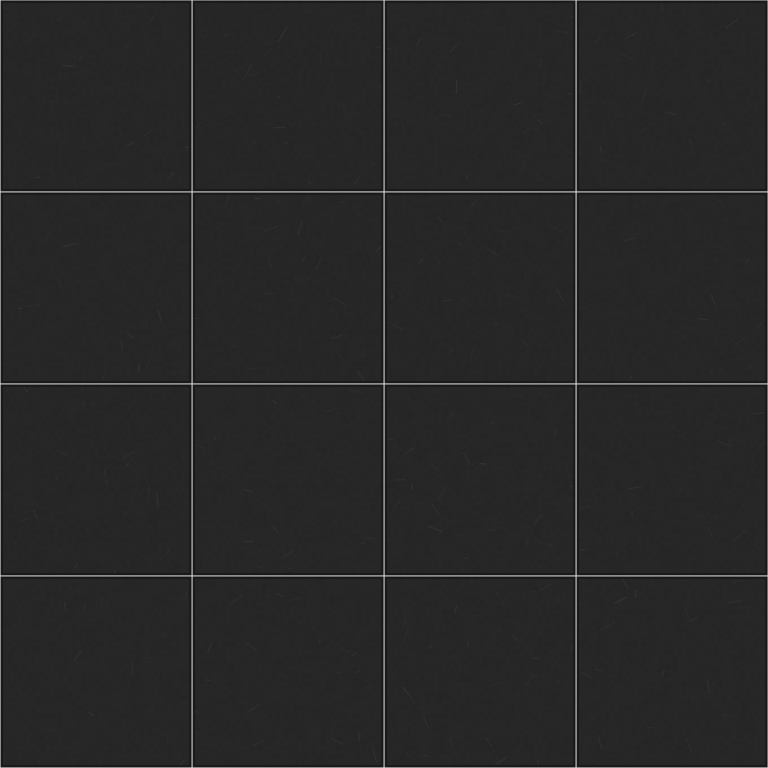
A three.js fragment shader for this pattern:

```glsl
varying vec2 vUv;

const float TILES = 4.0;
const float LINE_WIDTH = 0.0013;
const float LINE_SHIFT = 0.0001;
const float GROOVE_WIDTH = 0.0078;
const vec3 TILE_COLOR = vec3(0.15);
const vec3 GROOVE_COLOR = vec3(0.10);
const vec3 LINE_COLOR = vec3(0.90);
const float TILE_VARIATION = 0.002;
const float GRAIN_CELLS = 170.0;
const float GRAIN_STRENGTH = 0.010;
const float MOTTLE_CELLS = 48.0;
const float MOTTLE_STRENGTH = 0.005;
const float SCRATCH_CELLS = 40.0;
const float SCRATCH_DENSITY = 0.4;
const float SCRATCH_LENGTH = 0.4;
const float SCRATCH_WIDTH = 0.0008;
const float SCRATCH_STRENGTH = 0.045;
const float TAU = 6.2831853;

float hash(vec2 p) {
  vec3 q = fract(vec3(p.xyx) * 0.1031);
  q += dot(q, q.yzx + 33.33);
  return fract((q.x + q.y) * q.z);
}

// Gradient noise wrapping after a whole number of cells
float cornerSlope(vec2 cell, vec2 offset, float period) {
  float angle = TAU * hash(mod(cell, period) + period);
  return dot(vec2(cos(angle), sin(angle)), offset);
}

float gradientNoise(vec2 uv, float period) {
  vec2 p = uv * period;
  vec2 cell = floor(p);
  vec2 f = p - cell;
  vec2 blend = f * f * f * (f * (f * 6.0 - 15.0) + 10.0);
  vec2 e = vec2(1.0, 0.0);
  float low = mix(cornerSlope(cell, f, period),
                  cornerSlope(cell + e, f - e, period), blend.x);
  float high = mix(cornerSlope(cell + e.yx, f - e.yx, period),
                   cornerSlope(cell + 1.0, f - 1.0, period), blend.x);
  return mix(low, high, blend.y);
}

// Share of each pixel covered by a band centred on zero
vec2 bandCoverage(vec2 d, float width, vec2 pixel) {
  vec2 upper = min(d + 0.5 * pixel, vec2(0.5 * width));
  vec2 lower = max(d - 0.5 * pixel, vec2(-0.5 * width));
  return clamp((upper - lower) / pixel, 0.0, 1.0);
}

float gridCoverage(vec2 d, float width, vec2 pixel) {
  vec2 band = bandCoverage(d, width, pixel);
  return 1.0 - (1.0 - band.x) * (1.0 - band.y);
}

// Sparse short hairline marks, one candidate per cell
float scratches(vec2 uv, float pixel) {
  vec2 p = uv * SCRATCH_CELLS;
  vec2 home = floor(p);
  float marks = 0.0;
  for (int y = -1; y <= 1; y++) {
    for (int x = -1; x <= 1; x++) {
      vec2 cell = home + vec2(float(x), float(y));
      vec2 id = mod(cell, SCRATCH_CELLS);
      vec2 center = cell + vec2(hash(id + 11.0), hash(id + 57.0));
      float angle = TAU * hash(id + 101.0);
      vec2 along = vec2(cos(angle), sin(angle));
      float reach = SCRATCH_LENGTH * hash(id + 151.0);
      vec2 offset = p - center;
      float t = clamp(dot(offset, along), -reach, reach);
      float dist = length(offset - along * t) / SCRATCH_CELLS;
      float line = 1.0 - smoothstep(0.0, SCRATCH_WIDTH + 0.5 * pixel, dist);
      float fade = hash(id + 211.0);
      float present = step(hash(id + 263.0), SCRATCH_DENSITY);
      marks = max(marks, line * fade * fade * present);
    }
  }
  return marks;
}

void main() {
  vec2 pixel = max(fwidth(vUv), vec2(0.00001));
  vec2 p = (vUv - LINE_SHIFT) * TILES;
  vec2 toLine = (p - floor(p + 0.5)) / TILES;

  // Worn tile surface
  vec2 tileId = mod(floor(p), TILES);
  float shade = TILE_VARIATION * (hash(tileId + 7.0) - 0.5);
  shade += GRAIN_STRENGTH * gradientNoise(vUv, GRAIN_CELLS);
  shade += MOTTLE_STRENGTH * gradientNoise(vUv, MOTTLE_CELLS);
  shade += SCRATCH_STRENGTH * scratches(vUv, max(pixel.x, pixel.y));
  vec3 color = TILE_COLOR + shade;

  // Dark groove with a bright line along its middle
  color = mix(color, GROOVE_COLOR, gridCoverage(toLine, GROOVE_WIDTH, pixel));
  color = mix(color, LINE_COLOR, gridCoverage(toLine, LINE_WIDTH, pixel));

  gl_FragColor = vec4(color, 1.0);
}
```
